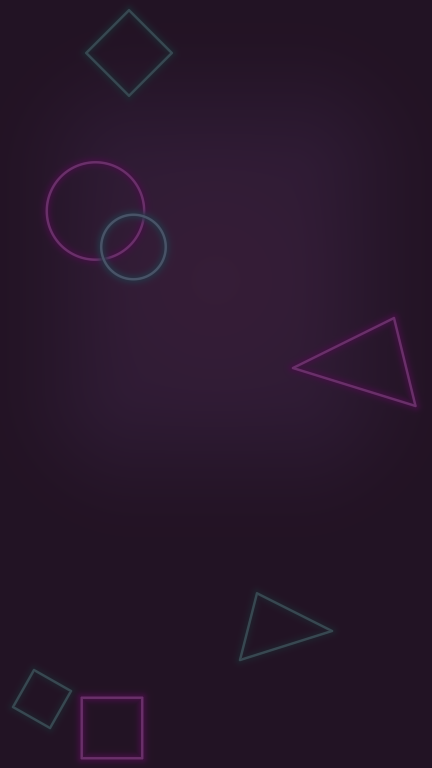
Reproduce this background procedurally as a Shadertoy shader.

```glsl
// Neon outlines of circles, squares and triangles over a soft plum glow.

const vec3 NIGHT = vec3(0.135, 0.074, 0.141);
const vec3 PLUM = vec3(0.181, 0.106, 0.204);
const vec3 ROSE = vec3(0.207, 0.112, 0.214);
const vec3 MAGENTA_LINE = vec3(0.43, 0.20, 0.43);
const vec3 MAGENTA_GLOW = vec3(0.27, 0.06, 0.27);
const vec3 TEAL_LINE = vec3(0.23, 0.30, 0.335);
const vec3 TEAL_GLOW = vec3(0.11, 0.17, 0.20);
const vec3 STEEL_LINE = vec3(0.30, 0.34, 0.42);
const vec3 STEEL_GLOW = vec3(0.15, 0.20, 0.27);

const float LINE_HALF_WIDTH = 0.0014;
const float GLOW_RADIUS = 0.0065;

// Distance functions
float boxDistance(vec2 p, vec2 halfSize) {
    vec2 q = abs(p) - halfSize;
    return length(max(q, 0.0)) + min(max(q.x, q.y), 0.0);
}

float circleOutline(vec2 p, vec2 center, float radius) {
    return abs(length(p - center) - radius);
}

float squareOutline(vec2 p, vec2 center, float halfSide, float angle) {
    float c = cos(angle), s = sin(angle);
    vec2 q = mat2(c, -s, s, c) * (p - center);
    return abs(boxDistance(q, vec2(halfSide)));
}

float segmentDistance(vec2 p, vec2 a, vec2 b) {
    vec2 ap = p - a, ab = b - a;
    return length(ap - ab * clamp(dot(ap, ab) / dot(ab, ab), 0.0, 1.0));
}

float triangleOutline(vec2 p, vec2 a, vec2 b, vec2 c) {
    return min(segmentDistance(p, a, b),
               min(segmentDistance(p, b, c), segmentDistance(p, c, a)));
}

// Lays a blurred halo and a smooth line over the base colour
vec3 neon(vec3 base, float d, vec3 lineColor, vec3 glowColor, float strength) {
    float pixel = 1.0 / iResolution.y;
    float halo = strength * exp(-d * d / (GLOW_RADIUS * GLOW_RADIUS));
    float line = 1.0 - smoothstep(-0.5 * pixel, 0.8 * pixel, d - LINE_HALF_WIDTH);
    return mix(mix(base, glowColor, halo), lineColor, 0.9 * line);
}

// Rounded glow with a warmer heart
vec3 backdrop(vec2 p) {
    vec2 q = p - vec2(0.281, 0.635);
    float spread = 1.0 - smoothstep(-0.01, 0.21, boxDistance(q, vec2(0.10, 0.135)));
    float heart = 1.0 - smoothstep(0.0, 0.26, length(q));
    return mix(NIGHT, mix(PLUM, ROSE, heart), spread);
}

void mainImage(out vec4 fragColor, in vec2 fragCoord) {
    // Canvas height is one unit; the layout is centred horizontally
    vec2 p = fragCoord / iResolution.y;
    p.x += 0.28125 - 0.5 * iResolution.x / iResolution.y;
    vec3 color = backdrop(p);

    // Upper group
    float diamond = squareOutline(p, vec2(0.168, 0.931), 0.0394, 0.7854);
    color = neon(color, diamond, TEAL_LINE, TEAL_GLOW, 0.65);
    float largeRing = circleOutline(p, vec2(0.1243, 0.7253), 0.0634);
    color = neon(color, largeRing, MAGENTA_LINE, MAGENTA_GLOW, 0.75);
    float smallRing = circleOutline(p, vec2(0.1738, 0.6784), 0.0420);
    color = neon(color, smallRing, STEEL_LINE, STEEL_GLOW, 0.85);

    // Triangles
    float largeTriangle = triangleOutline(p, vec2(0.3815, 0.5208),
        vec2(0.5130, 0.5859), vec2(0.5410, 0.4714));
    color = neon(color, largeTriangle, MAGENTA_LINE, MAGENTA_GLOW, 0.75);
    float smallTriangle = triangleOutline(p, vec2(0.3346, 0.2275),
        vec2(0.4323, 0.1784), vec2(0.3125, 0.1406));
    color = neon(color, smallTriangle, TEAL_LINE, TEAL_GLOW, 0.5);

    // Lower squares
    float tiltedSquare = squareOutline(p, vec2(0.0547, 0.0898), 0.0277, -0.516);
    color = neon(color, tiltedSquare, TEAL_LINE, TEAL_GLOW, 0.5);
    float uprightSquare = squareOutline(p, vec2(0.1458, 0.0521), 0.0394, 0.0);
    color = neon(color, uprightSquare, MAGENTA_LINE, MAGENTA_GLOW, 0.8);

    fragColor = vec4(color, 1.0);
}
```
